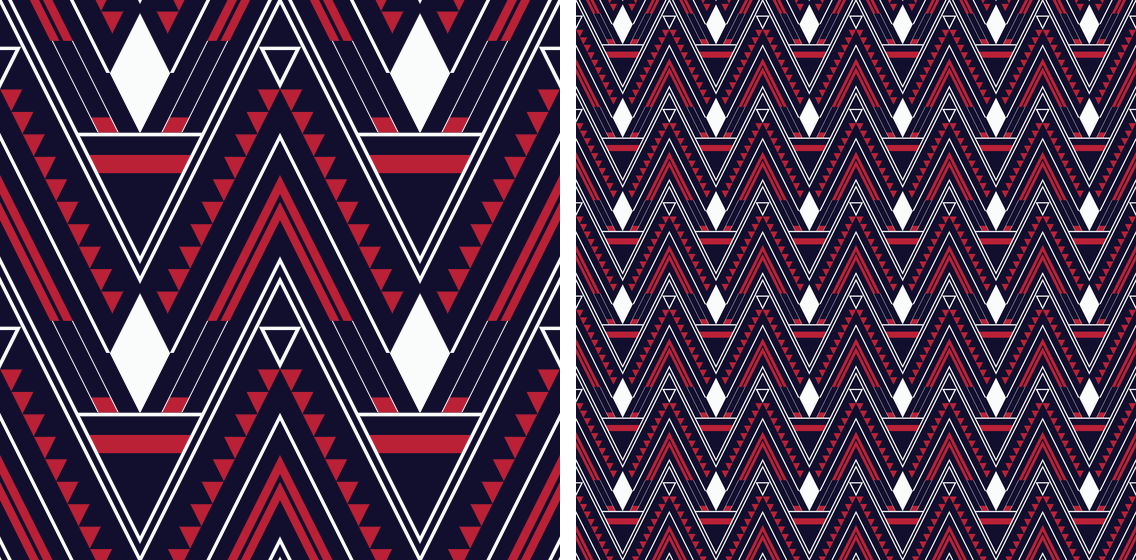
Left, the tile; right, the same tile 3 across and 3 down.
Give the GLSL for this pattern, as a Shadertoy shader.

```glsl
#define REPEATS 2.0
#define TILE 384.0          // design units per repeat
#define TOOTH 30.8          // tooth height and pitch
#define TOOTH_TOP 122.0
#define TOOTH_COUNT 10.0
#define STRIPE_END 440.0    // where red stripes become hairlines
#define BASE_TOP 566.0      // top of the hanging triangle
#define HAIRLINE 3.0
#define NAVY vec3(0.07, 0.06, 0.18)
#define RED vec3(0.73, 0.13, 0.21)
#define WHITE vec3(0.98, 0.985, 0.985)

const float SLOPE_LENGTH = sqrt(5.0);

// Antialiased coverage of the interval lo..hi
float band(float x, float lo, float hi, float blur) {
    return clamp((x - lo) / blur + 0.5, 0.0, 1.0)
         - clamp((x - hi) / blur + 0.5, 0.0, 1.0);
}

// Coverage of a shape whose inside distance is positive
float inside(float dist, float blur) {
    return clamp(dist / blur + 0.5, 0.0, 1.0);
}

// Stair of downward teeth along a chevron edge
float teeth(float y, float chevron, float px) {
    float outward = 0.5 * (TOOTH_TOP - chevron);
    float drop = mod(y - TOOTH_TOP, TOOTH);
    float sides = min(outward, TOOTH - drop - outward) * 2.0 / SLOPE_LENGTH;
    float rows = step(TOOTH_TOP, y) * step(y, TOOTH_TOP + TOOTH * TOOTH_COUNT);
    return rows * inside(min(sides, drop - 0.5 * px), px);
}

// Small outlined triangle pointing down, hung under the apex
float pendant(float a, float y, float px) {
    float side = 122.0 - y - 2.0 * a;
    float outer = inside(min(y - 64.0, side / SLOPE_LENGTH), px);
    float inner = inside(min(y - 68.7, (side - 11.3) / SLOPE_LENGTH), px);
    return outer - inner;
}

float diamond(float a, float y, float px) {
    float dist = 82.5 - 2.0 * abs(a - 0.5 * TILE) - abs(y - 484.5);
    return inside(dist / SLOPE_LENGTH, px);
}

void mainImage(out vec4 fragColor, in vec2 fragCoord) {
    vec2 p = vec2(fragCoord.x, iResolution.y - fragCoord.y) / iResolution.xy * REPEATS * TILE;
    float px = REPEATS * TILE / iResolution.y;
    float slant = px * SLOPE_LENGTH;

    // Fold about the apex axis; chevron is constant along each sloping line
    float a = abs(mod(p.x + 0.5 * TILE, TILE) - 0.5 * TILE);
    float chevron = mod(p.y - 2.0 * a + 27.0, TILE) - 27.0;
    float y = chevron + 2.0 * a;

    // Red parts: teeth, twin stripes, feet, crossbar
    float upper = inside(STRIPE_END - y, px);
    float stripes = band(chevron, 240.0, 266.0, slant) + band(chevron, 277.0, 302.0, slant);
    float feet = band(chevron, 241.0, 296.0, slant) * band(y, 545.0, BASE_TOP, px);
    float crossbar = band(y, 596.5, 621.5, px);
    float red = max(max(teeth(y, chevron, px), stripes * upper), max(feet, crossbar));

    // White parts: hairlines, single chevron, base, pendant, diamond
    float hairlines = band(chevron, 240.0, 240.0 + HAIRLINE, slant)
                    + band(chevron, 295.0, 295.0 + HAIRLINE, slant);
    float white = hairlines * band(y, STRIPE_END, BASE_TOP, px);
    white = max(white, band(chevron, 182.0, 192.5, slant) * inside(484.0 - y, px));
    white = max(white, band(y, BASE_TOP, BASE_TOP + 5.0, px));
    white = max(white, pendant(a, y, px));
    white = max(white, diamond(a, y, px));

    // Double zigzag, wrapped across the repeat
    float zigzag = mod(chevron + 0.5 * TILE, TILE) - 0.5 * TILE;
    white = max(white, band(zigzag, -32.5, -22.0, slant));
    white = max(white, band(zigzag, -5.0, 5.5, slant));

    vec3 color = mix(NAVY, RED, red);
    fragColor = vec4(mix(color, WHITE, white), 1.0);
}
```
